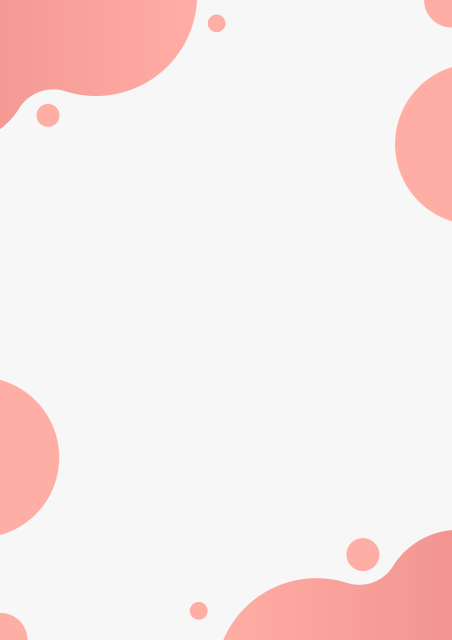
A Shadertoy shader for this background:

```glsl
#define PAPER vec3(0.969)
#define CORAL vec3(1.0, 0.682, 0.647)
#define ROSE vec3(0.940, 0.565, 0.550)
#define BIG_LOBE vec3(0.150, 1.008, 0.158)
#define SIDE_LOBE vec3(-0.0716, 0.8945, 0.120)
#define FILLET_RADIUS 0.0625
#define FADE_START -0.130
#define FADE_END 0.307
#define TURN_OFFSET vec2(0.6445, 0.9466)

// Round accents: centre and radius, in canvas heights
const vec3 DOTS[8] = vec3[8](
    vec3(0.3385, 0.9635, 0.0138), vec3(0.0750, 0.8197, 0.0179),
    vec3(0.7050, 0.9995, 0.0423), vec3(0.7435, 0.7747, 0.1262),
    vec3(-0.0332, 0.2852, 0.1257), vec3(0.0007, 0.0, 0.0423),
    vec3(0.5670, 0.1335, 0.0257), vec3(0.3105, 0.0456, 0.0139));

float circle(vec2 p, vec3 c) {
    return length(p - c.xy) - c.z;
}

float cross2(vec2 a, vec2 b) {
    return a.x * b.y - a.y * b.x;
}

// Two lobes joined by a concave arc tangent to both
float blob(vec2 p) {
    vec3 a = BIG_LOBE, b = SIDE_LOBE;
    float reachA = a.z + FILLET_RADIUS;
    float reachB = b.z + FILLET_RADIUS;
    float span = distance(a.xy, b.xy);
    vec2 axis = (b.xy - a.xy) / span;
    float along = (reachA * reachA - reachB * reachB + span * span) / (2.0 * span);
    float across = sqrt(reachA * reachA - along * along);
    vec2 fillet = a.xy + along * axis + across * vec2(-axis.y, axis.x);

    // The arc applies only between the two tangent points
    vec2 q = p - fillet;
    bool inWedge = cross2(a.xy - fillet, q) > 0.0 && cross2(q, b.xy - fillet) > 0.0;
    return inWedge ? FILLET_RADIUS - length(q) : min(circle(p, a), circle(p, b));
}

float coverage(float d) {
    float pixel = 1.0 / iResolution.y;
    return clamp(0.5 - d / pixel, 0.0, 1.0);
}

vec3 paintBlob(vec3 base, vec2 p) {
    float fade = clamp((p.x - FADE_START) / (FADE_END - FADE_START), 0.0, 1.0);
    return mix(base, mix(ROSE, CORAL, fade), coverage(blob(p)));
}

void mainImage(out vec4 fragColor, in vec2 fragCoord) {
    vec2 p = fragCoord / iResolution.y;
    vec3 color = PAPER;

    // Corner blobs: the second is the first turned half way round
    color = paintBlob(color, p);
    color = paintBlob(color, TURN_OFFSET - p);

    // Flat accents
    for (int i = 0; i < DOTS.length(); i++) {
        color = mix(color, CORAL, coverage(circle(p, DOTS[i])));
    }

    fragColor = vec4(color, 1.0);
}
```
